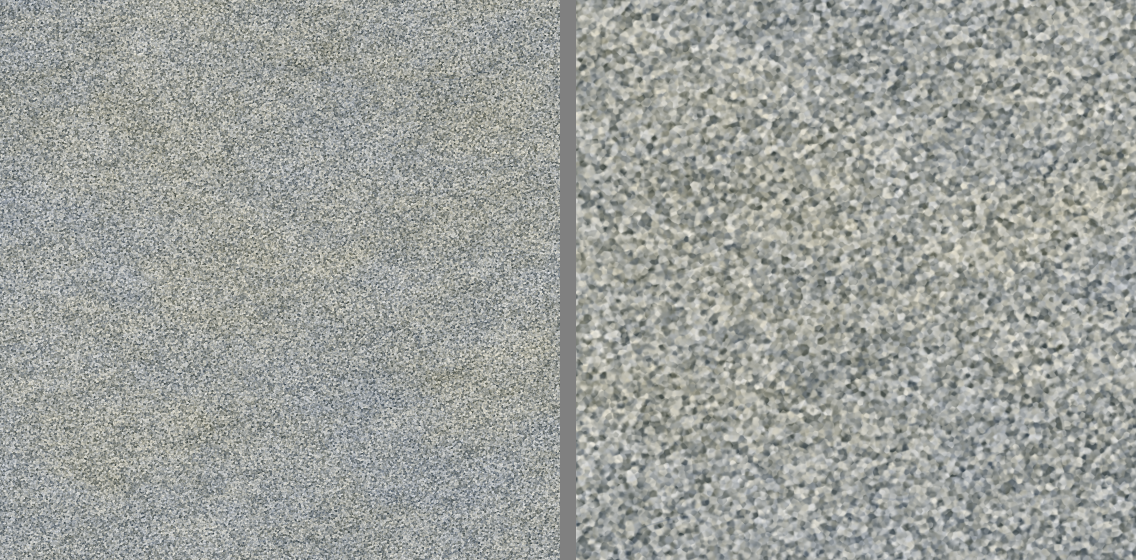
Left, the full canvas; right, a detail of the centre.
Reproduce this texture procedurally as a Shadertoy shader.

```glsl
// Fine-grained grey stone: dense pale and slate grains with faint streaks.
// Sharpened cellular noise makes the grains; stretched, layered copies of the
// noise make the broad blue and tan clouds, the streaks and the thin veins.

const vec3 SLATE = vec3(0.20, 0.24, 0.245);
const vec3 CHALK = vec3(0.90, 0.895, 0.87);
const vec3 TAN_SHIFT = vec3(0.050, 0.018, -0.070);
const float MEAN_TONE = 0.598;
const float GRAIN_CONTRAST = 1.6;

// Three random values per cell
vec3 hash3(vec2 cell, float seed) {
    vec3 p = fract(vec3(cell.xyx + seed * 17.0) * vec3(0.1031, 0.1030, 0.0973));
    p += dot(p, p.yxz + 33.33);
    return fract((p.xxy + p.yzz) * p.zyx);
}

vec2 rotate(vec2 p, float angle) {
    float c = cos(angle), s = sin(angle);
    return vec2(c * p.x + s * p.y, c * p.y - s * p.x);
}

// Soft cellular noise: x is tone, y is hue, both centred on zero
vec2 cellNoise(vec2 p, float sharpness, float seed) {
    vec2 base = floor(p);
    vec2 total = vec2(0.0);
    float weightSum = 0.0;
    for (int j = -1; j <= 1; j++) {
        for (int i = -1; i <= 1; i++) {
            vec2 cell = base + vec2(i, j);
            vec3 point = hash3(cell, seed);
            vec3 value = hash3(cell, seed + 3.0);
            vec2 offset = cell + 0.1 + 0.8 * point.xy - p;
            float weight = exp(-sharpness * dot(offset, offset));
            total += weight * (vec2(point.z, value.x) - 0.5);
            weightSum += weight;
        }
    }
    return total / weightSum;
}

// Grains stand out against the average of their neighbours
vec2 grains(vec2 p, float seed) {
    return cellNoise(p, 5.0, seed) - 0.6 * cellNoise(p, 2.0, seed);
}

// Layered cellular noise for clouds
vec2 clouds(vec2 p, float seed) {
    vec2 sum = vec2(0.0);
    float amplitude = 0.5;
    for (int i = 0; i < 4; i++) {
        sum += amplitude * cellNoise(p, 5.0, seed + float(i));
        p = rotate(p, 0.12) * 2.1;
        amplitude *= 0.65;
    }
    return sum;
}

// Thin broken line along the zero level of a cloud field
float vein(vec2 p, float width, float seed) {
    vec2 field = clouds(p, seed);
    float line = 1.0 - smoothstep(0.0, width, abs(field.x));
    return line * smoothstep(0.02, 0.18, field.y);
}

void mainImage(out vec4 fragColor, in vec2 fragCoord) {
    vec2 uv = fragCoord / iResolution.y;
    vec2 bend = 0.02 * sin(uv.yx * vec2(9.0, 7.0) + vec2(1.0, 4.0));
    vec2 bedding = rotate(uv + bend, 0.08);

    // Grains at two sizes
    vec2 coarse = grains(rotate(uv, 0.35) * vec2(245.0, 285.0), 1.0);
    vec2 fine = grains(rotate(uv, 0.9) * 400.0, 2.0);
    vec2 grain = GRAIN_CONTRAST * (0.62 * coarse + 0.38 * fine);

    // Clouds, streaks and veins along the bedding
    vec2 broad = clouds(bedding * vec2(4.0, 6.0), 5.0);
    vec2 streak = clouds(bedding * vec2(17.0, 40.0), 11.0);
    float paleVein = vein(rotate(uv + bend, 0.45) * vec2(3.0, 6.0), 0.012, 21.0);
    float darkVein = vein(bedding * vec2(4.0, 8.0), 0.016, 31.0);

    // Tone between slate and chalk, skewed to the dark
    float tone = MEAN_TONE + grain.x - 0.35 * grain.x * grain.x;
    tone += 0.05 * broad.x + 0.15 * streak.x;
    tone += 0.08 * paleVein - 0.11 * darkVein;
    vec3 color = mix(SLATE, CHALK, clamp(tone, -0.1, 1.05));

    // Warm and cool tint, by cloud and by grain
    float warmth = 0.75 * broad.y + 0.4 * streak.y + 0.8 * grain.y - 0.25 * darkVein;
    color += TAN_SHIFT * clamp(warmth, -0.8, 0.8);

    fragColor = vec4(clamp(color, 0.0, 1.0), 1.0);
}
```
